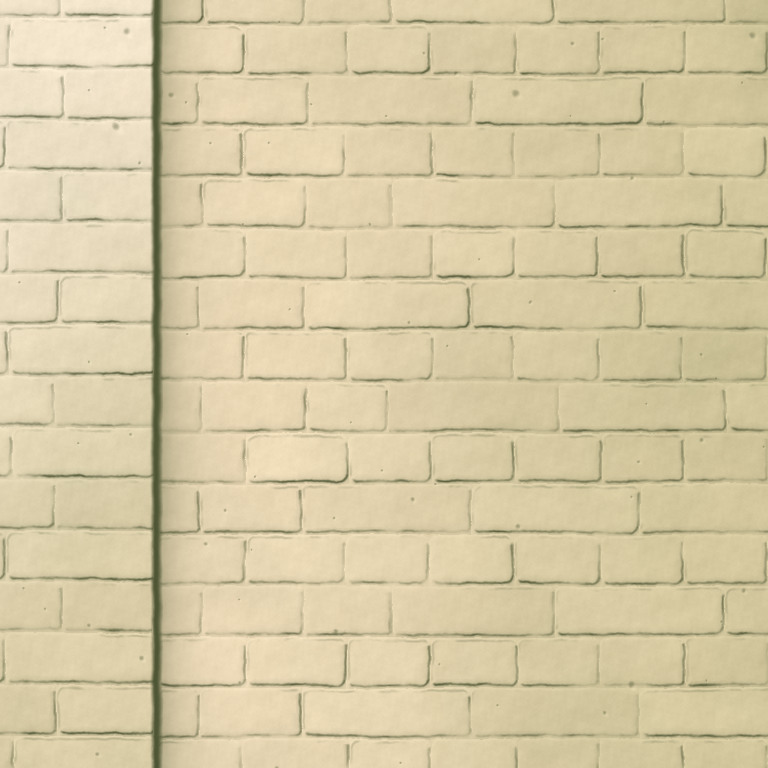
Give the GLSL for this texture, as a Shadertoy shader.

```glsl
// Cream painted brick wall with a projecting pier on the left and a dark corner.
// Courses alternate headers and stretchers; each brick is a rounded box whose
// edges are lit from the upper left. Layered sines and cellular pits add wear.

float hash(vec2 p) {
    p = fract(p * vec2(0.1031, 0.1137) + 0.37);
    p += dot(p, p.yx + 33.33);
    return fract((p.x + p.y) * p.x * 7.31);
}

// Layered sines, each layer rotated and bent by the other axis.
float waves(vec2 p) {
    float sum = 0.0, amp = 0.5;
    for (int i = 0; i < 5; i++) {
        p = mat2(0.8, 0.6, -0.6, 0.8) * p * 1.7 + 1.3;
        sum += amp * sin(p.x + 1.6 * sin(p.y));
        amp *= 0.62;
    }
    return sum;
}

// Position of joint k in a course, in brick widths; the brick by the corner is cut short.
float joint(float k, float row) {
    float last = mod(row, 2.0) - 2.0;
    return k + 0.05 * (hash(vec2(k + 40.0, row + 7.0)) - 0.5) - (k == last ? 0.23 : 0.0);
}

// Sparse paint pits: x is the dark hollow, y its lit lower rim.
vec2 pits(vec2 p, float scale) {
    vec2 cell = floor(p * scale), result = vec2(0.0);
    for (int j = -1; j <= 1; j++)
    for (int i = -1; i <= 1; i++) {
        vec2 c = cell + vec2(i, j);
        vec2 centre = c + vec2(hash(c + 3.0), hash(c + 71.0));
        float size = 0.0016 + 0.0035 * pow(hash(c + 19.0), 4.0);
        vec2 offset = p - centre / scale;
        float present = step(0.6, hash(c + 127.0));
        float hollow = 1.0 - smoothstep(0.2 * size, 1.4 * size, length(offset));
        float rim = 1.0 - smoothstep(0.3 * size, 1.6 * size, length(offset + vec2(-1.0, 1.0) * size));
        result = max(result, present * vec2(hollow, rim));
    }
    return result;
}

void mainImage(out vec4 fragColor, in vec2 fragCoord) {
    vec2 uv = fragCoord / iResolution.xy;
    float pixel = 1.0 / iResolution.y;
    vec2 p = uv + 0.0010 * vec2(waves(uv * 75.0), waves(uv * 75.0 + 9.0))
                + 0.0016 * vec2(waves(uv * 14.0 + 4.0), waves(uv * 9.0));
    bool pier = p.x < 0.2;

    // Course number, counted downwards, and height within it.
    float courseHeight = 0.0664;
    float course = (0.9674 + (pier ? 0.004 + 0.006 * uv.y : 0.0) - p.y) / courseHeight + 1.0;
    float row = floor(course);
    float localY = (0.5 - fract(course)) * courseHeight;

    // Joint spacing: headers on odd courses, staggered stretchers on even ones.
    float origin = 0.453, width = 0.1094;
    float kind = mod(row, 4.0);
    bool longCourse = !pier && kind > 1.5 && kind < 2.5;
    if (pier) {
        origin = mod(row, 2.0) < 0.5 ? 0.078 : 0.014;
        width = 0.3;
    } else if (kind < 0.5) {
        origin = 0.508;
        width *= p.x < 0.508 ? 1.0 : 2.0;
    } else if (longCourse) {
        origin = 0.398;
        width *= 2.0;
    }
    float along = ((pier ? p.x : max(p.x, 0.25)) - origin) / width;
    float k = floor(along);
    k += step(joint(k + 1.0, row), along) - step(along, joint(k, row));
    float left = origin + width * joint(k, row);
    float right = origin + width * joint(k + 1.0, row);
    if (pier) right = min(right, 0.206);
    else if (left < 0.24) {
        left = 0.204;
        if (longCourse && p.x < 0.26) right = 0.26;
        else if (longCourse) left = 0.26;
    }

    // Rounded brick: signed distance and outward edge direction.
    float brick = hash(vec2(k + 31.0, row + 53.0));
    float radius = 0.004 + 0.006 * brick * brick;
    vec2 local = vec2(p.x - 0.5 * (left + right), localY);
    vec2 halfSize = 0.5 * vec2(right - left - 0.0065, courseHeight - 0.0095);
    vec2 q = abs(local) - halfSize + radius;
    float d = length(max(q, 0.0)) + min(max(q.x, q.y), 0.0) - radius;
    vec2 normal = sign(local) * normalize(max(q, 0.0) + 0.00001);
    float facing = dot(normal, vec2(0.5, -0.87));

    // Base paint: pale pier, warm by the corner, greener to the right.
    vec3 shade = vec3(0.29, 0.32, 0.19);
    vec3 color = pier
        ? mix(vec3(0.85, 0.80, 0.65), vec3(0.955, 0.90, 0.80), smoothstep(0.0, 0.95, uv.y - 0.7 * uv.x))
        : mix(vec3(0.92, 0.85, 0.715), vec3(0.815, 0.77, 0.605), smoothstep(0.18, 1.05, uv.x));
    color += 0.025 * (brick - 0.5) + 0.02 * waves(uv * 5.0) * vec3(1.0, 0.7, 0.8);

    // Brushed relief, embossed by comparing heights along the light.
    float relief = waves(uv * 60.0 + vec2(0.3, -0.3)) - waves(uv * 60.0);
    color += 0.013 * relief + 0.008 * waves(uv * 24.0) + 0.01 * (hash(floor(uv * 420.0)) - 0.5);

    // Broken fine shadow under lower right edges, soft light on upper left ones.
    float wear = 0.45 + 0.45 * waves(uv * 11.0) + 0.35 * waves(uv * 45.0) + 0.4 * (brick - 0.5);
    wear = clamp(wear, 0.0, 1.0);
    float line = 1.0 - smoothstep(0.0, 0.0017 + pixel, abs(d - 0.0008));
    float soft = exp(-abs(d - 0.001) / 0.0036);
    float dark = smoothstep(0.0, 0.75, facing) * (line * (0.05 + 0.5 * wear) + (0.12 + 0.2 * wear) * soft);
    float faint = smoothstep(0.0, 0.7, -facing) * line * 0.24 * smoothstep(0.4, 1.0, wear);
    color = mix(color, shade, min(dark + faint, 0.9));
    color += 0.03 * exp(-abs(d - 0.003) / 0.002) * smoothstep(0.0, 0.5, -facing);

    // Pits and their lit rims.
    vec2 pit = pits(p, 13.0);
    color = mix(color + 0.03 * pit.y, shade, 0.36 * pit.x);

    // Deep corner shadow beside the pier, fading onto the wall.
    float edge = uv.x + 0.0009 * waves(uv * 40.0);
    float core = 0.97 * (1.0 - smoothstep(0.204, 0.217, edge));
    float fade = 0.34 * exp(-max(edge - 0.208, 0.0) / 0.026);
    float corner = smoothstep(0.195, 0.201 + pixel, edge) * max(core, fade);
    color = mix(color, shade, corner);
    fragColor = vec4(clamp(color, 0.0, 1.0), 1.0);
}
```
